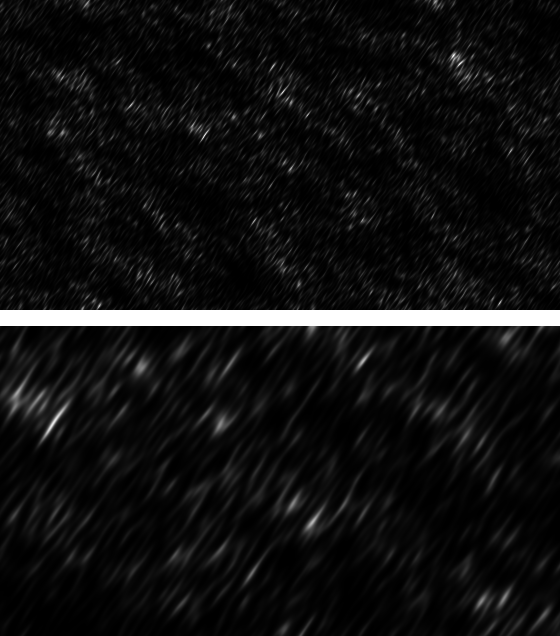
Top: the whole. Bottom: its middle third, enlarged.
Reproduce this texture procedurally as a WebGL 2 fragment shader.

```glsl
#version 300 es
precision highp float;
// Fine grey diagonal streaks on black, like brushed strokes or driven rain.
// Stretched gradient noise makes the strokes; coarser noise, stretched across
// them, gathers them in patches. An exponential curve keeps most of it dark.

#define STREAK_ANGLE 0.96     // radians from the horizontal
#define STREAK_TILT 0.05      // angle between the two stroke layers
#define STREAK_DENSITY 135.0  // noise cells per canvas height, across strokes
#define STREAK_STRETCH 4.8    // length of a stroke over its width
#define PATCH_DENSITY 5.5     // noise cells per canvas height, across strokes
#define PATCH_STRETCH 1.9     // width of a patch over its length
#define STREAK_CONTRAST 2.75
#define PATCH_CONTRAST 2.1
#define MID_TONE 0.029
#define BLACK_FLOOR 0.005

uniform vec2 u_resolution;
out vec4 fragColor;

// Integer hash giving a unit gradient for a lattice point
vec2 latticeGradient(ivec2 cell) {
    uvec2 q = uvec2(cell) * uvec2(1597u, 3812u) + uvec2(7919u, 104729u);
    uint h = q.x * 73856093u ^ q.y * 19349663u;
    h = (h ^ (h >> 15)) * 2246822519u;
    h = (h ^ (h >> 13)) * 3266489917u;
    h ^= h >> 16;
    float angle = float(h & 65535u) * 6.2831853 / 65536.0;
    return vec2(cos(angle), sin(angle));
}

float gradientNoise(vec2 p) {
    vec2 base = floor(p);
    vec2 f = p - base;
    ivec2 i = ivec2(base);
    vec2 w = f * f * f * (f * (f * 6.0 - 15.0) + 10.0);
    float a = dot(latticeGradient(i), f);
    float b = dot(latticeGradient(i + ivec2(1, 0)), f - vec2(1.0, 0.0));
    float c = dot(latticeGradient(i + ivec2(0, 1)), f - vec2(0.0, 1.0));
    float d = dot(latticeGradient(i + ivec2(1, 1)), f - vec2(1.0, 1.0));
    return mix(mix(a, b, w.x), mix(c, d, w.x), w.y);
}

// x runs across the strokes, y along them
vec2 strokeSpace(vec2 p, float angle) {
    vec2 along = vec2(cos(angle), sin(angle));
    return vec2(dot(p, vec2(along.y, -along.x)), dot(p, along));
}

// Two layers of thin strokes at slightly different angles
float streaks(vec2 p) {
    vec2 scale = STREAK_DENSITY * vec2(1.0, 1.0 / STREAK_STRETCH);
    float fine = gradientNoise(strokeSpace(p, STREAK_ANGLE) * scale);
    vec2 tilted = strokeSpace(p, STREAK_ANGLE + STREAK_TILT);
    float broad = gradientNoise(tilted * scale * 0.72 + vec2(37.3, 81.7));
    return fine + 0.7 * broad;
}

// Clusters at three sizes, drawn out at right angles to the strokes
float patches(vec2 p) {
    vec2 q = strokeSpace(p, STREAK_ANGLE) * PATCH_DENSITY * vec2(1.0, PATCH_STRETCH);
    float sum = gradientNoise(q + vec2(11.4, 5.8));
    sum += 0.6 * gradientNoise(q * 2.3 + vec2(53.1, 29.6));
    sum += 0.5 * gradientNoise(q * 0.4 + vec2(17.9, 71.2));
    return sum;
}

void main() {
    vec2 p = gl_FragCoord.xy / u_resolution.y;
    float exposure = STREAK_CONTRAST * streaks(p) + PATCH_CONTRAST * patches(p);
    float grey = max(MID_TONE * exp(exposure) - BLACK_FLOOR, 0.0);
    fragColor = vec4(vec3(grey), 1.0);
}
```
